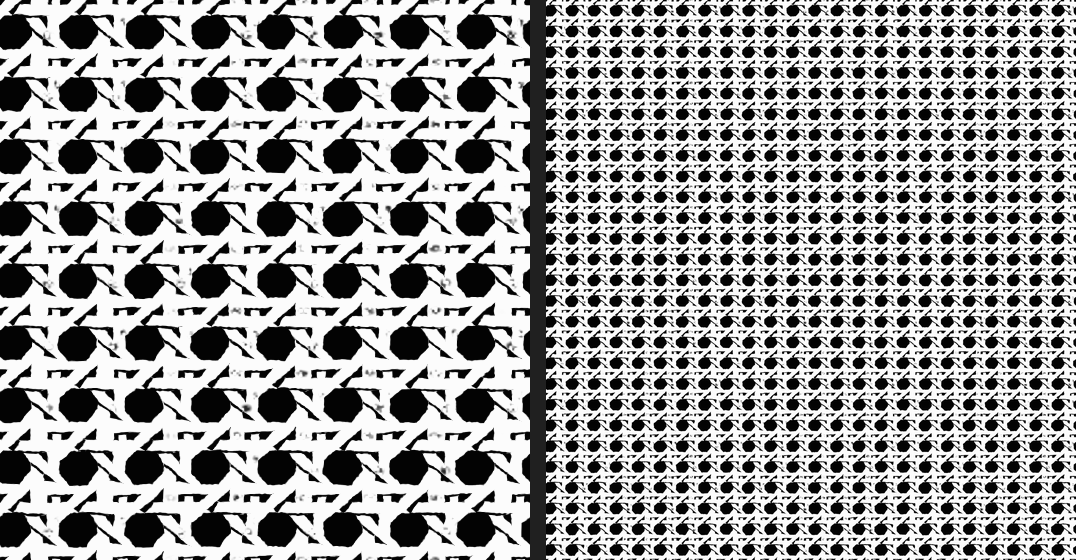
Left, the tile; right, the same tile 3 across and 3 down.
A Shadertoy shader for this pattern:

```glsl
const vec2 REPEATS = vec2(8.0, 9.0);
const vec2 CELL = vec2(136.0, 128.0);       // local units per repeat
const vec2 CELL_MIN = vec2(-72.0, -45.0);   // cell corner, hole centre at zero
const vec2 PHASE = vec2(0.18, 0.5);
const vec3 INK = vec3(0.01);
const vec3 CANE = vec3(0.99);

float hash(vec2 p) {
    vec3 q = fract(p.xyx * 0.1031);
    q += dot(q, q.yzx + 33.33);
    return fract((q.x + q.y) * q.z);
}

// Value noise that wraps after a whole period
float noise(vec2 uv, vec2 period) {
    vec2 p = uv * period, i = floor(p), f = fract(p);
    f = f * f * (3.0 - 2.0 * f);
    vec2 a = mod(i, period), b = mod(i + 1.0, period);
    return mix(mix(hash(a), hash(vec2(b.x, a.y)), f.x),
               mix(hash(vec2(a.x, b.y)), hash(b), f.x), f.y);
}

// Signed distance to the line a-b, negative on its left
float edge(vec2 p, vec2 a, vec2 b) {
    vec2 d = normalize(b - a);
    return dot(p - a, vec2(d.y, -d.x));
}

// Convex quad, corners counterclockwise
float quad(vec2 p, vec2 a, vec2 b, vec2 c, vec2 d) {
    return max(max(edge(p, a, b), edge(p, b, c)), max(edge(p, c, d), edge(p, d, a)));
}

float box(vec2 p, vec2 halfSize) {
    vec2 d = abs(p) - halfSize;
    return max(d.x, d.y);
}

// Octagonal opening
float hole(vec2 p) {
    float d = box(p - vec2(0.0, -2.0), vec2(39.5, 35.0));
    d = max(d, edge(p, vec2(17, -37), vec2(40, -8)));
    d = max(d, edge(p, vec2(40, 6), vec2(23, 32)));
    d = max(d, edge(p, vec2(-5, 42), vec2(-39, 13)));
    return max(d, edge(p, vec2(-40, -14), vec2(-19, -37)));
}

// Narrow gaps between crossing strands
float gaps(vec2 p) {
    float d = quad(p, vec2(14, 55), vec2(38, 55), vec2(38, 80), vec2(12, 57));
    d = min(d, quad(p, vec2(-8, 40), vec2(2, 32), vec2(18, 55), vec2(13, 58)));
    d = min(d, quad(p, vec2(0, 29), vec2(58, 27), vec2(71, 31), vec2(0, 34)));
    d = min(d, quad(p, vec2(54, 28), vec2(72, 7), vec2(74, 20), vec2(72, 31)));
    d = min(d, quad(p, vec2(40, 1), vec2(64, -17), vec2(66, -13), vec2(39, 8)));
    return min(d, quad(p, vec2(64, -16), vec2(65, -29), vec2(90, -33), vec2(66, -13)));
}

// Flat slot, notched by the end of an upright strand
float slot(vec2 p, float extend) {
    float d = quad(p, vec2(-60.0 - extend, 55), vec2(-23, 55),
                   vec2(-8, 72), vec2(-60.0 - extend, 70));
    return max(d, -box(p - vec2(-45, 57), vec2(9.0, 9.5)));
}

float patchMask(vec2 p, vec2 centre, vec2 radius) {
    return 1.0 - smoothstep(0.3, 1.0, length((p - centre) / radius));
}

void mainImage(out vec4 fragColor, in vec2 fragCoord) {
    vec2 uv = fragCoord / iResolution.xy;
    float pixel = CELL.y * REPEATS.y / iResolution.y;
    float soft = max(1.6, 0.7 * pixel);

    // Ragged edges
    float coarse = noise(uv, REPEATS * 7.0);
    float fine = noise(uv + 0.37, REPEATS * 24.0);
    vec2 sway = vec2(coarse, noise(uv + 0.61, REPEATS * 6.0)) - 0.5;

    vec2 grid = uv * REPEATS - PHASE - CELL_MIN / CELL + sway * 3.5 / CELL;
    vec2 cell = floor(grid);
    vec2 local = fract(grid) * CELL + CELL_MIN;

    // Shapes spill over the right side of a cell, so visit two cells
    float d = 1e3;
    float wear = 0.0;
    for (int k = 0; k < 2; k++) {
        vec2 id = mod(cell - vec2(k, 0), REPEATS);
        vec2 p = local + vec2(float(k) * CELL.x, 0.0);
        vec2 jitter = vec2(hash(id + 3.1), hash(id + 17.7)) - 0.5;
        float column = hash(vec2(id.x, 41.0));
        d = min(d, hole(p - jitter * vec2(3.0, 2.0)));
        d = min(d, gaps(p - jitter.yx * 1.5));
        d = min(d, slot(p, 8.0 * column));

        // Smudges by the slot, scuffs on the slanted strand and hole rim
        float smudge = patchMask(p, vec2(54, 64), vec2(17, 10)) * smoothstep(0.35, 0.8, column);
        float scuff = patchMask(p, vec2(74, -8), vec2(15, 13)) * step(0.6, hash(id + 29.0));
        float rim = patchMask(p, vec2(-43, 17), vec2(9, 12)) * step(0.65, hash(id + 53.0));
        wear = max(wear, max(smudge, max(scuff, rim)));
    }
    d += (fine - 0.5) * 2.2;

    float cane = smoothstep(-soft, soft, d);
    float grain = smoothstep(0.4, 0.9, 0.65 * fine + 0.35 * coarse);
    cane *= 1.0 - 0.85 * wear * grain;
    fragColor = vec4(mix(INK, CANE, cane), 1.0);
}
```
